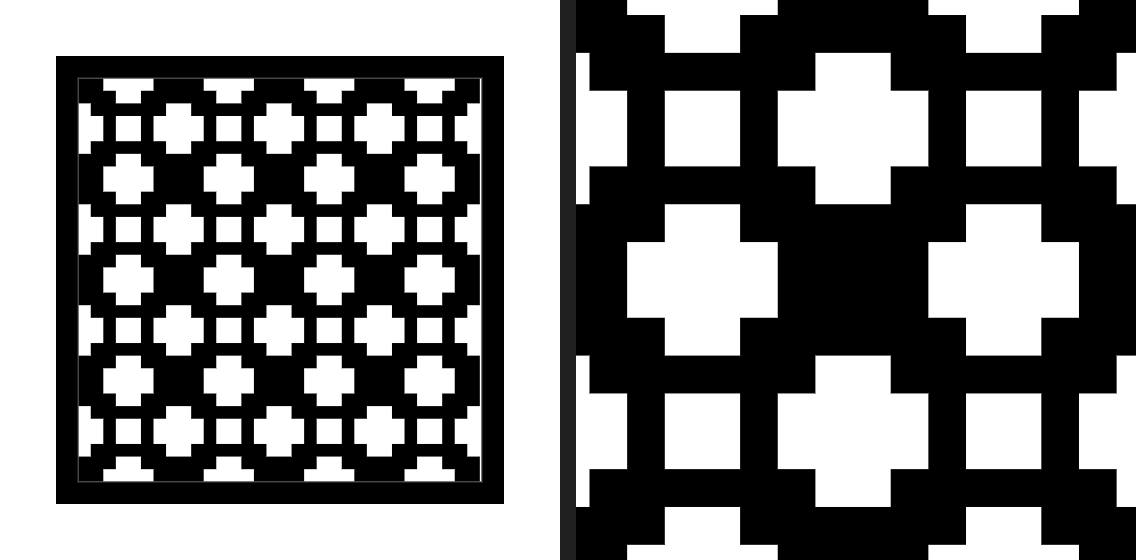
Left, the full canvas; right, a detail of the centre.
Give the GLSL for this pattern, as a WebGL 1 fragment shader.

```glsl
precision highp float;

uniform vec2 u_resolution;

const vec3 PAPER = vec3(1.0);
const vec3 INK = vec3(0.0);
const vec3 HAIRLINE = vec3(0.37);

const float FRAME_HALF = 0.4;          // half side of the black frame
const float PANEL_HALF = 0.36035;      // half side of the patterned panel
const float HAIRLINE_HALF = 0.00098;   // half width of the panel outline
const float REPEATS = 4.0;             // repeats across and down
const vec2 TILE = vec2(0.1793, 0.1802); // slightly narrow: leaves a gap at right
const vec2 UNIT = TILE / 8.0;          // each tile is an 8 by 8 grid of steps

float boxDistance(vec2 p, vec2 halfSize) {
  vec2 d = abs(p) - halfSize;
  return max(d.x, d.y);
}

// Stepped plus sign, four units long with arms two units wide
float crossDistance(vec2 p) {
  return min(boxDistance(p, UNIT * vec2(2.0, 1.0)),
             boxDistance(p, UNIT * vec2(1.0, 2.0)));
}

// Position relative to the nearest lattice point, offset by a part of a tile
vec2 repeatAround(vec2 p, vec2 offset) {
  return (fract(p / TILE - offset + 0.5) - 0.5) * TILE;
}

// Crosses on the tile edges, a small square in each tile centre
float latticeDistance(vec2 p) {
  float crosses = min(crossDistance(repeatAround(p, vec2(0.0, 0.5))),
                      crossDistance(repeatAround(p, vec2(0.5, 0.0))));
  float squares = boxDistance(repeatAround(p, vec2(0.5)), UNIT);
  return min(crosses, squares);
}

float coverage(float dist, float pixel) {
  return clamp(0.5 - dist / pixel, 0.0, 1.0);
}

void main() {
  float side = min(u_resolution.x, u_resolution.y);
  float pixel = 1.0 / side;
  vec2 p = (gl_FragCoord.xy - 0.5 * u_resolution) / side;

  float frame = boxDistance(p, vec2(FRAME_HALF));
  float panel = boxDistance(p, vec2(PANEL_HALF));

  // Openings, plus the sliver of paper past the last column
  vec2 panelPos = p + PANEL_HALF;
  float gap = REPEATS * TILE.x - panelPos.x;
  float openings = max(min(latticeDistance(panelPos), gap), panel);

  vec3 color = mix(PAPER, INK, coverage(frame, pixel));
  color = mix(color, PAPER, coverage(openings, pixel));
  color = mix(color, HAIRLINE, coverage(abs(panel) - HAIRLINE_HALF, pixel));

  gl_FragColor = vec4(color, 1.0);
}
```
